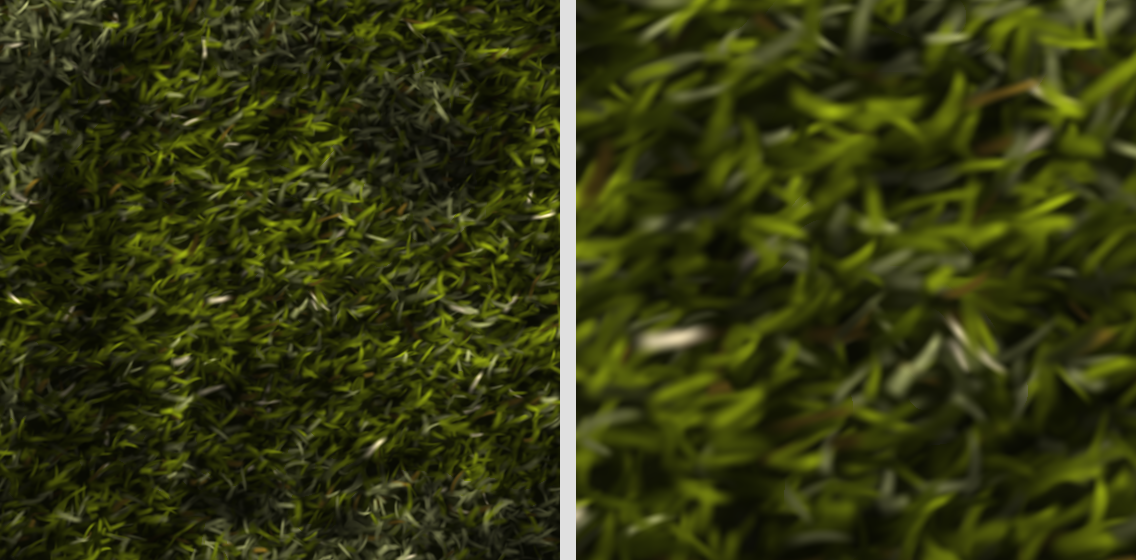
Left, the full canvas; right, a detail of the centre.
Write a Shadertoy shader that draws this texture.

```glsl
// Shaded lawn: short soft grass blades scattered over dark soil.
// Jittered grids of slightly curved strokes are layered from deep to top;
// slow noise steers their direction, tufts, light and lush or withered colour.

float hash(vec2 p) {
    return fract(sin(dot(p, vec2(127.1, 311.7))) * 43758.5453);
}

float noise(vec2 p) {
    vec2 i = floor(p), f = fract(p);
    f = f * f * (3.0 - 2.0 * f);
    return mix(mix(hash(i), hash(i + vec2(1, 0)), f.x),
               mix(hash(i + vec2(0, 1)), hash(i + vec2(1, 1)), f.x), f.y);
}

float fbm(vec2 p) {
    float sum = 0.0, weight = 0.55;
    for (int i = 0; i < 3; i++) {
        sum += weight * noise(p);
        p = p * 2.1 + 17.3;
        weight *= 0.5;
    }
    return sum;
}

// Soft coverage of a blade along x, with half length and half width in size
float bladeMask(vec2 p, vec2 size, float bend) {
    float along = p.x / size.x;
    float across = abs(p.y - bend * size.x * (along * along - 0.3));
    float width = size.y * (1.0 - 0.2 * along);
    return smoothstep(width, 0.0, across) * smoothstep(1.0, 0.35, abs(along));
}

// Lush green, withered grey, brown or rare pale straw
vec3 bladeColor(vec2 id, float withered) {
    float tone = pow(hash(id + 5.1), 1.2);
    float kind = hash(id + 8.7);
    vec3 lush = mix(vec3(0.11, 0.13, 0.015), vec3(0.45, 0.50, 0.06), tone);
    vec3 grey = mix(vec3(0.13, 0.14, 0.06), vec3(0.54, 0.55, 0.36), tone);
    vec3 color = kind < withered ? grey : lush;
    if (kind > 0.94) color = mix(vec3(0.17, 0.13, 0.04), vec3(0.44, 0.35, 0.11), tone);
    if (hash(id + 2.9) > 0.985) color = vec3(0.76, 0.71, 0.58);
    return color;
}

void mainImage(out vec4 fragColor, in vec2 fragCoord) {
    vec2 uv = fragCoord / iResolution.y;

    // Slow fields shared by neighbouring blades
    float withered = mix(0.16, 0.75, smoothstep(0.36, 0.62, fbm(uv * 4.0 + 41.0)));
    float clump = smoothstep(0.2, 0.65, fbm(uv * 7.0 + 3.0));
    vec2 slanted = mat2(0.9, -0.44, 0.44, 0.9) * uv;
    float tuft = smoothstep(0.15, 0.75, fbm(slanted * vec2(20.0, 32.0) + 23.0));
    float light = mix(0.62, 1.32, clump) * mix(0.55, 1.38, tuft);

    vec3 color = mix(vec3(0.035, 0.04, 0.012), vec3(0.10, 0.11, 0.025), clump * tuft);

    // Blade layers from deep to top
    for (int layer = 0; layer < 8; layer++) {
        float height = float(layer) / 7.0;
        float cells = 25.0 + 11.0 * fract(float(layer) * 0.618);
        vec2 p = uv * cells + float(layer) * vec2(7.37, 3.71);
        vec2 cell = floor(p);
        for (int k = 0; k < 9; k++) {
            vec2 id = cell + vec2(k % 3 - 1, k / 3 - 1);
            vec2 seed = id + float(layer) * 61.0;
            vec2 root = id + vec2(hash(seed), hash(seed + 31.4));

            // Mostly leaning up to the right, wilder where withered
            float lean = 0.4 + 1.8 * (noise(root / cells * 5.0 + 9.0) - 0.5);
            float jitter = hash(seed + 12.6) + hash(seed + 77.2) - 1.0;
            float angle = lean + jitter * (1.1 + 1.3 * withered);
            vec2 dir = vec2(cos(angle), sin(angle));
            vec2 q = p - root;
            q = vec2(dot(q, dir), dot(q, vec2(-dir.y, dir.x)));

            vec2 size = vec2(mix(0.35, 0.95, hash(seed + 4.4)),
                             mix(0.15, 0.30, hash(seed + 6.6)));
            float mask = bladeMask(q, size, 0.5 * hash(seed + 9.9) - 0.25);
            float glow = 0.9 + 0.2 * q.x / size.x;
            vec3 blade = bladeColor(seed, withered) * light * glow * mix(0.42, 1.0, height);
            color = mix(color, blade, mask * 0.88);
        }
    }

    fragColor = vec4(color, 1.0);
}
```
